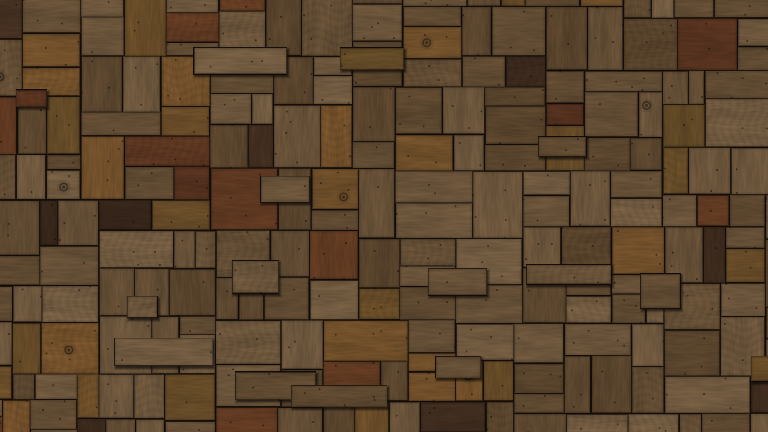
Write a Shadertoy shader that draws this texture.

```glsl
struct Block { vec2 lo; vec2 hi; vec2 id; };

const vec2 CELL = vec2(0.25, 0.20);
const float RAISED_CELL = 0.24;
const vec3 GAP_COLOR = vec3(0.07, 0.045, 0.028);

float hash(vec2 p) {
    vec3 q = fract(p.xyx * vec3(0.1031, 0.1030, 0.0973));
    q += dot(q, q.yzx + 33.33);
    return fract((q.x + q.y) * q.z);
}

vec2 hash2(vec2 p) { return vec2(hash(p), hash(p + 71.3)); }

// Distance to the nearest scattered point
float cellular(vec2 p) {
    vec2 cell = floor(p);
    float nearest = 4.0;
    for (int y = -1; y <= 1; y++)
    for (int x = -1; x <= 1; x++) {
        vec2 c = cell + vec2(x, y);
        vec2 d = c + hash2(c) - p;
        nearest = min(nearest, dot(d, d));
    }
    return sqrt(nearest);
}

float layeredSines(vec2 p, float seed) {
    float sum = 0.0, amp = 0.5, freq = 1.0;
    for (int i = 0; i < 5; i++) {
        float bend = 1.6 * sin(p.x * freq * 0.6 + seed * 5.0);
        sum += amp * sin(p.y * freq + bend + seed * 9.0);
        freq *= 1.83;
        amp *= 0.72;
        seed += 1.37;
    }
    return sum;
}

float insideDistance(vec2 p, vec2 lo, vec2 hi) {
    vec2 d = min(p - lo, hi - p);
    return min(d.x, d.y);
}

// Interlocking rectangles: lattice lines alternate in direction
float lineShift(vec2 v) { return 0.76 * (hash(v + 40.0) - 0.5); }

Block interlocked(vec2 c) {
    float a = lineShift(c), b = lineShift(c + vec2(1, 0));
    float d = lineShift(c + vec2(0, 1)), e = lineShift(c + 1.0);
    bool even = mod(c.x + c.y, 2.0) < 0.5;
    vec2 lo = even ? vec2(d, a) : vec2(a, b);
    vec2 hi = even ? vec2(b, e) : vec2(e, d);
    return Block((c + lo) * CELL, (c + 1.0 + hi) * CELL, c);
}

Block findBlock(vec2 p) {
    vec2 cell = floor(p / CELL);
    Block found = interlocked(cell);
    for (int y = -1; y <= 1; y++)
    for (int x = -1; x <= 1; x++) {
        Block b = interlocked(cell + vec2(x, y));
        if (insideDistance(p, b.lo, b.hi) >= 0.0) found = b;
    }
    // Saw large blocks into smaller ones
    for (int i = 0; i < 4; i++) {
        vec2 size = found.hi - found.lo;
        vec2 h = hash2(found.id + 13.0 * float(i));
        if (size.x * size.y < mix(0.007, 0.024, h.x)) break;
        int axis = size.x * mix(0.65, 1.2, h.y) > size.y ? 0 : 1;
        float cut = mix(found.lo[axis], found.hi[axis], mix(0.3, 0.7, hash(found.id + 5.7)));
        bool upper = p[axis] > cut;
        if (upper) found.lo[axis] = cut; else found.hi[axis] = cut;
        found.id = found.id * 2.0 + vec2(upper ? 1.0 : 0.0, 31.0);
    }
    return found;
}

Block raisedBlock(vec2 c) {
    vec2 h = hash2(c + 9.2);
    vec2 halfSize = mix(vec2(0.028, 0.020), vec2(0.115, 0.042), vec2(h.x, h.y));
    vec2 center = (c + 0.5 + 0.6 * (hash2(c + 3.1) - 0.5)) * RAISED_CELL;
    return Block(center - halfSize, center + halfSize, c + 200.0);
}

vec3 woodTone(vec2 id) {
    float kind = hash(id + 2.4), shade = hash(id + 8.8);
    vec3 tone = mix(vec3(0.345, 0.262, 0.170), vec3(0.455, 0.365, 0.260), shade);
    if (kind > 0.74) tone = mix(vec3(0.38, 0.285, 0.15), vec3(0.46, 0.32, 0.17), shade);
    if (kind > 0.88) tone = mix(vec3(0.33, 0.19, 0.12), vec3(0.41, 0.25, 0.14), shade);
    if (kind > 0.95) tone = mix(vec3(0.21, 0.145, 0.10), vec3(0.27, 0.19, 0.13), shade);
    return tone;
}

vec3 wood(vec2 p, Block b) {
    vec2 size = b.hi - b.lo;
    float seed = hash(b.id + 6.6);
    vec2 q = (size.x > size.y ? p : p.yx) + 3.0 * seed;
    float grain = layeredSines(q * vec2(14.0, 75.0), seed);
    float pores = cellular(q * vec2(22.0, 170.0)) - 0.5;
    float mottle = cellular(q * vec2(9.0, 28.0)) - 0.5;
    float ripple = sin(q.x * 330.0 + 3.0 * sin(q.y * 60.0)) * step(0.82, seed);
    float light = 1.0 + 0.045 * grain + 0.13 * pores + 0.10 * mottle + 0.03 * ripple;
    // Occasional knot with growth rings
    float r = length(p - mix(b.lo, b.hi, 0.3 + 0.4 * hash2(b.id)));
    float knot = smoothstep(0.018, 0.008, r) * step(0.965, hash(b.id + 4.9));
    light *= 1.0 - knot * (0.3 + 0.2 * sin(r * 900.0));
    return woodTone(b.id) * light;
}

void mainImage(out vec4 fragColor, in vec2 fragCoord) {
    vec2 p = fragCoord / iResolution.y;
    float pixel = 1.0 / iResolution.y;
    Block block = findBlock(p);

    // Loose blocks lying on top, with soft shadows below them
    float shadow = 0.0;
    vec2 cell = floor(p / RAISED_CELL);
    for (int y = -1; y <= 1; y++)
    for (int x = -1; x <= 1; x++) {
        vec2 c = cell + vec2(x, y);
        if (hash(c + 17.0) > 0.55) continue;
        Block b = raisedBlock(c);
        vec2 q = p - vec2(0.003, -0.005);
        shadow = max(shadow, smoothstep(-0.006, 0.004, insideDistance(q, b.lo, b.hi)));
        if (insideDistance(p, b.lo, b.hi) > 0.0) { block = b; shadow = -9.0; }
    }
    vec3 color = wood(p, block) * (1.0 - 0.6 * max(shadow, 0.0));

    // Small nail holes
    float hole = cellular(p * 15.0) / 15.0;
    color *= 1.0 - 0.45 * smoothstep(0.0022 + pixel * 0.5, 0.001, hole);

    // Uneven dark joints and faint shade beside them
    vec2 insetLo = 0.0022 * hash2(block.id + 1.3);
    vec2 insetHi = 0.0022 * hash2(block.id + 7.9);
    float edge = insideDistance(p, block.lo + insetLo, block.hi - insetHi);
    color *= 0.88 + 0.12 * smoothstep(0.0, 0.008, edge);
    color = mix(GAP_COLOR, color, smoothstep(-0.5 * pixel, 0.5 * pixel + 0.001, edge));
    fragColor = vec4(color, 1.0);
}
```
